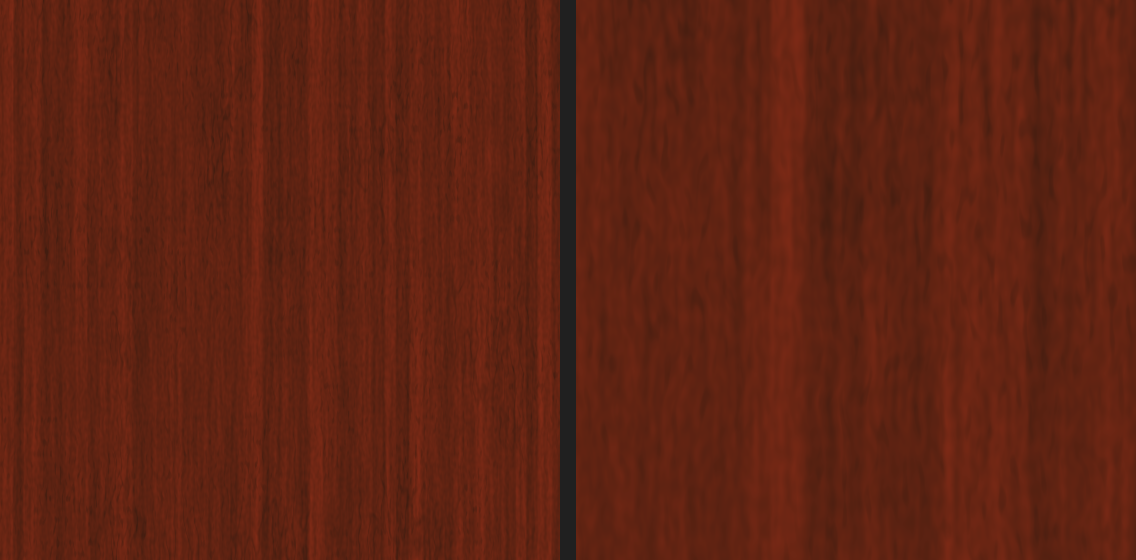
Left, the full canvas; right, a detail of the centre.
Write a three.js fragment shader that draws this texture.

```glsl
varying vec2 vUv;

const vec3 DARK_WOOD = vec3(0.26, 0.112, 0.062);
const vec3 MID_WOOD = vec3(0.382, 0.138, 0.071);
const vec3 BRIGHT_WOOD = vec3(0.52, 0.170, 0.090);

// Cells across and up the canvas
const vec2 BROAD_SCALE = vec2(9.0, 0.6);
const vec2 STREAK_SCALE = vec2(72.0, 1.1);
const vec2 FIBER_SCALE = vec2(160.0, 12.0);
const vec2 FLECK_SCALE = vec2(220.0, 90.0);
const vec2 FIGURE_SCALE = vec2(52.0, 6.0);
const vec2 PATCH_SCALE = vec2(10.0, 3.0);
const vec2 PORE_SCALE = vec2(200.0, 50.0);
const float STRIP_COUNT = 38.0;

// Share of each layer in the tone
const float BASE_TONE = 0.51;
const float BROAD_AMOUNT = 0.12;
const float STRIP_AMOUNT = 0.23;
const float STREAK_AMOUNT = 0.34;
const float FIBER_AMOUNT = 0.22;
const float FLECK_AMOUNT = 0.17;
const float FIGURE_AMOUNT = 0.20;
const float PORE_AMOUNT = 0.22;

const float STRIP_EDGE = 0.80;
const float NEIGHBOUR_BALANCE = 0.3;
const float SWAY = 0.003;
const float RIPPLE = 0.0035;

float hash(vec2 p) {
  vec3 q = fract(p.xyx * vec3(0.1031, 0.1030, 0.0973));
  q += dot(q, q.yzx + 33.33);
  return fract((q.x + q.y) * q.z);
}

vec2 gradient(vec2 cell) {
  float angle = 6.2832 * hash(cell);
  return vec2(cos(angle), sin(angle));
}

float gradientNoise(vec2 p) {
  vec2 i = floor(p);
  vec2 f = p - i;
  vec2 u = f * f * f * (f * (f * 6.0 - 15.0) + 10.0);
  vec2 e = vec2(1.0, 0.0);
  float a = dot(gradient(i), f);
  float b = dot(gradient(i + e), f - e);
  float c = dot(gradient(i + e.yx), f - e.yx);
  float d = dot(gradient(i + e.xx), f - e.xx);
  return mix(mix(a, b, u.x), mix(c, d, u.x), u.y);
}

// Three octaves, each finer across than along the grain
float grainNoise(vec2 p) {
  float sum = 0.0;
  float weight = 0.6;
  for (int i = 0; i < 3; i++) {
    sum += weight * gradientNoise(p);
    p = p * vec2(1.8, 1.7) + 17.3;
    weight *= 0.6;
  }
  return sum;
}

// Tone of one strip, set against its neighbours and drifting along its length
float stripTone(float id, float y) {
  float own = hash(vec2(id, 71.0)) - 0.5;
  float beside = hash(vec2(id - 1.0, 71.0)) + hash(vec2(id + 1.0, 71.0)) - 1.0;
  float drift = gradientNoise(vec2(id * 3.7 + 0.4, y * 2.0 + 9.3));
  return own - NEIGHBOUR_BALANCE * beside + 0.4 * drift;
}

// Strips of uneven width with a soft body and one crisp edge
float strips(vec2 p) {
  float x = p.x * STRIP_COUNT + 1.2 * gradientNoise(vec2(p.x * 13.0, 4.6));
  float id = floor(x);
  float blend = smoothstep(STRIP_EDGE, 1.0, x - id);
  return mix(stripTone(id, p.y), stripTone(id + 1.0, p.y), blend);
}

// Thin growth lines along the grain, present only in patches
float figure(vec2 p) {
  float wave = gradientNoise(p * FIGURE_SCALE + 31.7);
  wave += 0.4 * gradientNoise(p * FIGURE_SCALE * vec2(1.7, 4.0) + 5.2);
  float line = 1.0 - smoothstep(0.0, 0.14, abs(wave));
  float mask = smoothstep(0.0, 0.35, gradientNoise(p * PATCH_SCALE + 12.4));
  return line * mask;
}

// Short dark ticks along the grain
float pores(vec2 p) {
  float spots = smoothstep(0.12, 0.45, gradientNoise(p * PORE_SCALE));
  float density = 0.6 + gradientNoise(p * PATCH_SCALE * 1.4 + 45.1);
  return spots * density;
}

void main() {
  // Bend the grain gently, with a finer ripple on top
  vec2 p = vUv;
  p.x += SWAY * gradientNoise(vUv * vec2(5.0, 2.5) + 3.1);
  vec2 rippled = p;
  rippled.x += RIPPLE * gradientNoise(vUv * vec2(22.0, 28.0) + 8.6);

  // Stack the layers from wide bands to fine pores
  float tone = BASE_TONE;
  tone += BROAD_AMOUNT * gradientNoise(p * BROAD_SCALE + vec2(2.3, 6.4));
  tone += STRIP_AMOUNT * strips(p);
  tone += STREAK_AMOUNT * grainNoise(p * STREAK_SCALE + vec2(13.7, 0.3));
  tone += FIBER_AMOUNT * gradientNoise(rippled * FIBER_SCALE + 21.9);
  tone += FLECK_AMOUNT * gradientNoise(rippled * FLECK_SCALE + 63.5);
  tone -= FIGURE_AMOUNT * figure(rippled);
  tone -= PORE_AMOUNT * pores(rippled);
  tone = clamp(tone, 0.0, 1.0);

  vec3 wood = mix(DARK_WOOD, MID_WOOD, min(tone * 2.0, 1.0));
  wood = mix(wood, BRIGHT_WOOD, max(tone * 2.0 - 1.0, 0.0));
  gl_FragColor = vec4(wood, 1.0);
}
```
